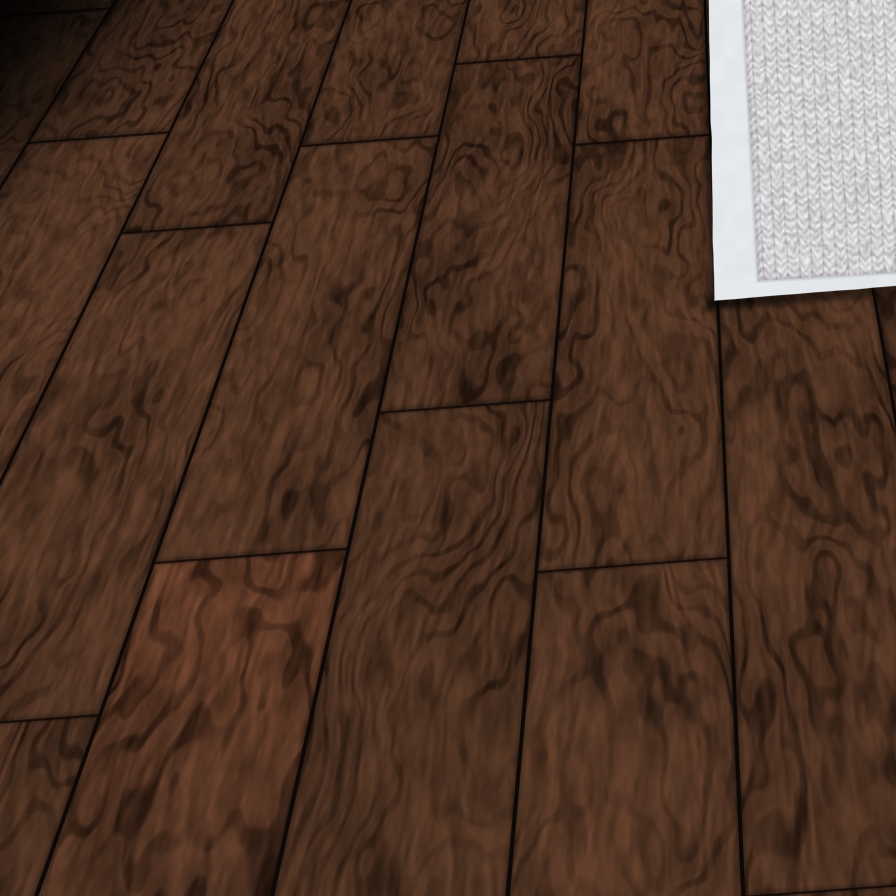
A Shadertoy shader for this texture:

```glsl
// Dark hardwood planks seen in perspective, with the corner of a pale knitted rug.
// The canvas is projected onto floor coordinates, cut into staggered planks and
// given warped ring grain; the rug is laid on top with a bound border and shadow.

float hash(vec2 p) {
    p = fract(p * vec2(0.1031, 0.1130));
    p += dot(p, p.yx + 33.33);
    return fract((p.x + p.y) * p.x * 17.0);
}

float noise(vec2 p) {
    vec2 i = floor(p), f = fract(p);
    f = f * f * (3.0 - 2.0 * f);
    return mix(mix(hash(i), hash(i + vec2(1, 0)), f.x),
               mix(hash(i + vec2(0, 1)), hash(i + vec2(1, 1)), f.x), f.y);
}

float fbm(vec2 p) {
    float sum = 0.0, gain = 0.53;
    for (int i = 0; i < 4; i++) {
        sum += gain * noise(p);
        p = p * 2.03 + 7.1;
        gain *= 0.5;
    }
    return sum;
}

// Brightness of the wood; q.x runs across the plank, q.y along it
float woodTone(vec2 q, vec2 id) {
    vec2 seed = 40.0 * vec2(hash(id + 51.0), hash(id + 87.0));
    float bend = fbm(q * vec2(1.5, 0.65) + seed);
    float ragged = noise(q * vec2(13.0, 4.0) + seed);
    float rings = sin(6.2832 * (q.x * 3.5 + bend * 10.0 + ragged * 0.55));
    float patchy = smoothstep(0.25, 0.75, fbm(q * vec2(3.0, 1.3) + seed + 19.0));
    float pores = noise(q * vec2(38.0, 5.0) + vec2(bend * 16.0, 0.0) + seed);
    float fine = noise(q * vec2(60.0, 16.0) + seed);
    float tone = 0.68 - 0.38 * smoothstep(0.1, 0.95, rings) * (0.35 + 0.65 * patchy);
    tone += 0.36 * (pores - 0.5) + 0.16 * (fine - 0.5) + 0.2 * (0.5 - patchy);
    return tone + 0.12 * (hash(id + 13.0) - 0.5);
}

vec3 floorColor(vec2 p, float px) {
    // Project to floor: u counts planks across, v recedes with distance
    float width = 0.1315 * (1.0 + p.y);
    float u = (p.x - 0.655 + 0.0885 * p.y) / width;
    float v = 1.0 / (1.0 + p.y + 0.075 * (p.x - 0.52));
    float column = floor(u);

    // Stagger of the end joints in each column
    float stagger[8] = float[8](0.15, 0.62, 0.30, 0.537, 0.797, 0.472, 0.008, 0.5);
    float along = 4.065 * v - stagger[int(clamp(column + 5.0, 0.0, 7.0))];
    vec2 id = vec2(column, floor(along));
    vec2 cell = vec2(u, along) - id;

    float tone = woodTone(vec2(cell.x, along * 4.0), id);
    vec3 color = mix(vec3(0.115, 0.066, 0.038), vec3(0.385, 0.25, 0.172), clamp(tone, 0.0, 1.25));

    // One plank catches more light near its far end
    float sheen = all(equal(id, vec2(-2.0, 1.0))) ? smoothstep(0.35, 1.0, cell.y) : 0.0;
    color *= 1.0 + sheen * vec3(0.32, 0.25, 0.25);

    // Seams and joints, measured in canvas units
    float seam = min(cell.x, 1.0 - cell.x) * width;
    float joint = min(cell.y, 1.0 - cell.y) * 0.246 / (v * v);
    float seamHalf = 0.0013 + 0.0011 * p.y;
    color *= 0.72 + 0.28 * smoothstep(0.0, 0.009, min(seam, joint));
    color *= 1.0 + 0.14 * smoothstep(0.004, 0.0, abs(joint - 0.004)) * step(0.5, cell.y);
    vec3 gap = vec3(0.045, 0.03, 0.024);
    color = mix(gap, color, smoothstep(seamHalf - px, seamHalf + px, seam));
    color = mix(gap, color, 0.2 + 0.8 * smoothstep(0.0012 - px, 0.0012 + px, joint));

    // Far left corner falls into darkness
    return color * mix(0.08, 1.0, smoothstep(0.0, 0.3, p.x + 0.9 * p.y));
}

vec3 rugColor(vec2 p, float inner, float px) {
    // Knitted columns of slanted stitches
    float lean = p.x - 0.05 * p.y + 0.0015 * (noise(p * 90.0) - 0.5);
    float strand = lean / 0.0135;
    float slant = abs(fract(strand) - 0.5);
    float stitch = sin(6.2832 * (p.y / 0.0095 + slant * 1.5 + noise(p * 60.0)));
    float knit = 0.83 + 0.05 * stitch - 0.09 * smoothstep(0.34, 0.5, slant);
    knit += 0.14 * (noise(p * vec2(240.0, 310.0)) - 0.5);
    vec3 weave = knit * vec3(1.0, 0.99, 1.0);

    // Smooth bound border with a soft crease where it meets the weave
    vec3 border = vec3(0.895, 0.91, 0.925) + 0.025 * (noise(p * 70.0) - 0.5);
    border *= 0.87 + 0.13 * smoothstep(0.0, 0.004, inner);
    weave *= 0.88 + 0.12 * smoothstep(0.0, 0.006, -inner);
    return mix(weave, border, smoothstep(-px, px, inner));
}

void mainImage(out vec4 fragColor, in vec2 fragCoord) {
    vec2 p = fragCoord / iResolution.xy;
    p.y = 1.0 - p.y; // measured downward from the far edge
    float px = 0.8 / iResolution.y;

    // Signed distances to the rug outline and to its woven field
    float outer = max(0.791 + 0.018 * p.y - p.x, p.y - 0.336 + 0.083 * (p.x - 0.797));
    float inner = max(0.829 + 0.055 * p.y - p.x, p.y - 0.313 + 0.06 * (p.x - 0.85));
    outer += 0.0015 * (noise(p * 45.0) - 0.5);

    vec3 color = floorColor(p, px);
    float below = smoothstep(0.32, 0.345, p.y);
    color *= 1.0 - mix(0.3, 0.75, below) * smoothstep(0.016, 0.002, outer);
    color = mix(rugColor(p, inner, px), color, smoothstep(-px, px, outer));
    fragColor = vec4(color, 1.0);
}
```
